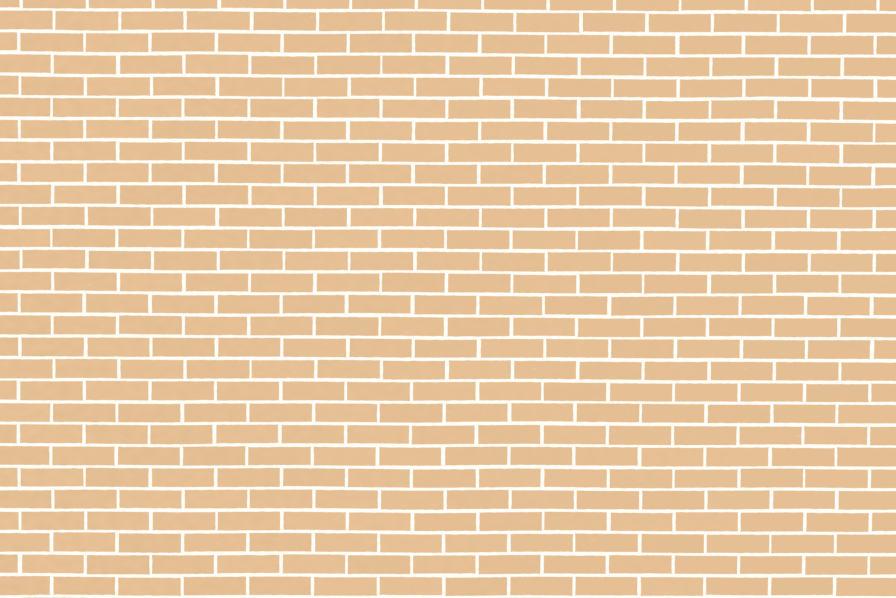
Give the GLSL for this texture, as a Shadertoy shader.

```glsl
// Tan running-bond brick wall with thin, slightly uneven off-white mortar.

vec2 hash2(vec2 p) {
    vec3 q = fract(p.xyx * vec3(0.1031, 0.1030, 0.0973));
    q += dot(q, q.yzx + 33.33);
    return fract((q.xx + q.yz) * q.zy) * 2.0 - 1.0;
}

float gradientNoise(vec2 p) {
    vec2 i = floor(p), f = fract(p);
    vec2 u = f * f * f * (f * (f * 6.0 - 15.0) + 10.0);
    vec2 e = vec2(0.0, 1.0);
    return mix(mix(dot(hash2(i), f), dot(hash2(i + e.yx), f - e.yx), u.x),
               mix(dot(hash2(i + e), f - e), dot(hash2(i + 1.0), f - 1.0), u.x), u.y);
}

float boxDistance(vec2 p, vec2 halfSize) {
    vec2 d = abs(p) - halfSize;
    return length(max(d, 0.0)) + min(max(d.x, d.y), 0.0);
}

void mainImage(out vec4 fragColor, in vec2 fragCoord) {
    vec2 uv = fragCoord / iResolution.xy;
    vec2 pos = uv * vec2(1.5, 1.0);

    // Courses sag slightly to the right; columns tighten toward the bottom
    vec2 grid = uv * vec2(13.73 - 0.14 * uv.y, 27.48) - vec2(0.80, 0.05);
    grid.y += 0.15 * uv.x * smoothstep(-0.1, 0.5, uv.y);
    grid.y += 0.06 * gradientNoise(pos * 5.0);

    // Alternate courses shift by half a brick, plus a small laying error
    float course = floor(grid.y);
    grid.x -= 0.5 * mod(course, 2.0) + 0.025 * hash2(vec2(course + 40.0, 7.0)).x;
    vec2 brick = floor(grid) + 50.0;

    // Each brick varies in position and size, with rough edges
    vec2 cell = vec2(0.1095, 0.0364);
    vec2 local = (fract(grid) - 0.5) * cell + 0.0007 * hash2(brick);
    vec2 halfSize = 0.5 * cell - 0.0028 + 0.0005 * hash2(brick + 91.0);
    float edge = boxDistance(local, halfSize);
    edge += 0.0008 * gradientNoise(pos * 90.0) + 0.0005 * gradientNoise(pos * 260.0);

    // Nearly flat clay with faint per-brick tint and pale worn spots
    vec3 clay = vec3(0.90, 0.75, 0.58) + 0.005 * hash2(brick + 17.0).x;
    clay -= vec3(0.02, 0.02, 0.015) * gradientNoise(pos * vec2(50.0, 80.0)) * (1.0 - uv.x);
    float wear = smoothstep(0.38, 0.6, gradientNoise(pos * vec2(70.0, 150.0)));
    clay = mix(clay, vec3(0.91, 0.79, 0.66), 0.5 * wear);

    // Mortar
    vec3 mortar = vec3(1.0, 0.995, 0.97) - 0.02 * abs(gradientNoise(pos * 60.0));
    float blur = 0.6 / iResolution.y + 0.0004;
    fragColor = vec4(mix(clay, mortar, smoothstep(-blur, blur, edge)), 1.0);
}
```
